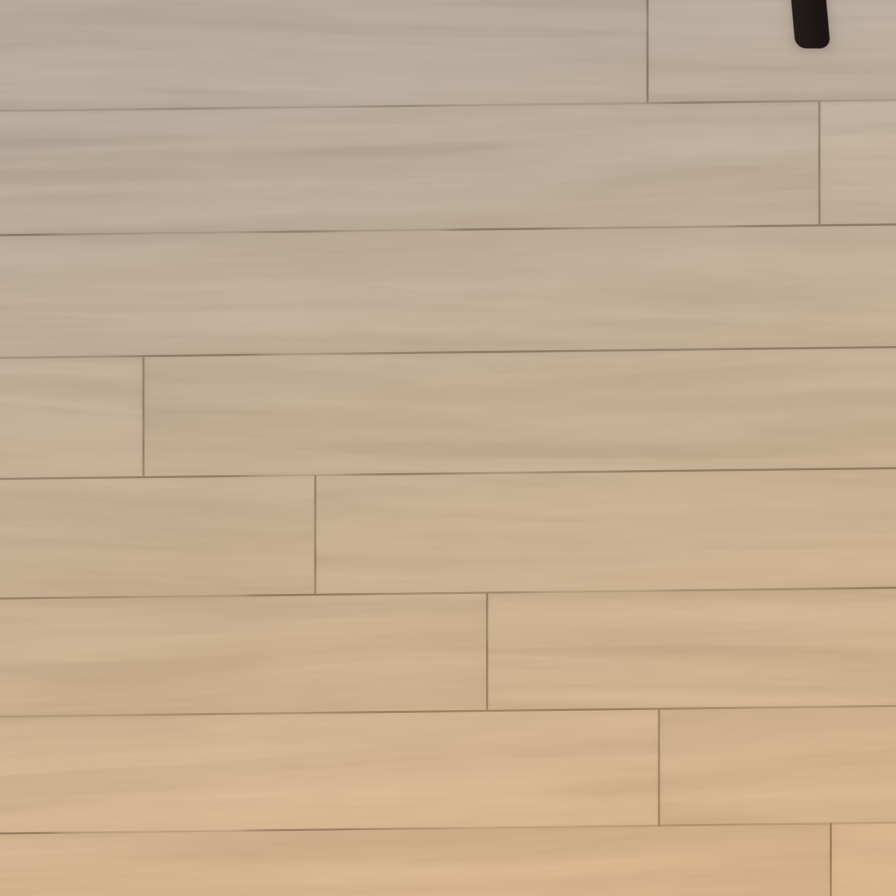
Reproduce this texture procedurally as a Shadertoy shader.

```glsl
// Pale oak plank floor with staggered joints, soft grain and the tip of a dark furniture leg.
#define ROW_HEIGHT 0.1344
#define FIRST_SEAM 0.1178
#define ROW_BOW 0.0062
#define PLANK_LENGTH 1.138
#define JOINT_START 0.7227
#define JOINT_STEP 0.1918
#define SEAM_SLOPE 0.012
#define SEAM_WIDTH 0.0018
#define GRAIN_STRENGTH 0.12

const vec3 COOL_OAK = vec3(0.712, 0.664, 0.612);
const vec3 WARM_OAK = vec3(0.836, 0.706, 0.552);
const vec3 SEAM_TINT = vec3(0.70, 0.67, 0.62);
const vec3 LEG_COLOR = vec3(0.13, 0.10, 0.09);

float hash(vec2 p) {
    return fract(sin(dot(p, vec2(127.1, 311.7))) * 43758.5453);
}

float noise(vec2 p) {
    vec2 i = floor(p), f = fract(p);
    f = f * f * (3.0 - 2.0 * f);
    return mix(mix(hash(i), hash(i + vec2(1, 0)), f.x),
               mix(hash(i + vec2(0, 1)), hash(i + vec2(1, 1)), f.x), f.y);
}

float fbm(vec2 p) {
    float sum = 0.0, amp = 0.5;
    for (int i = 0; i < 4; i++) {
        sum += amp * noise(p);
        p = p * 2.03 + 17.3;
        amp *= 0.5;
    }
    return sum;
}

// Long wavy streaks with finer fibres, centred on zero
float woodGrain(vec2 p, float seed) {
    p.y += (hash(vec2(seed, 4.0)) - 0.5) * 0.07 * p.x;
    p.y += 0.022 * (noise(p * vec2(2.5, 9.0) + seed) - 0.5);
    float streaks = fbm(p * vec2(2.2, 48.0) + seed * 7.0) - 0.47;
    float veins = smoothstep(0.58, 0.85, noise(p * vec2(3.0, 62.0) + seed * 3.0));
    float fibres = noise(p * vec2(26.0, 250.0) + seed) - 0.5;
    float mottling = fbm(p * vec2(7.0, 16.0) + seed * 5.0) - 0.47;
    return 0.85 * streaks - 0.22 * veins + 0.13 * fibres + 0.2 * mottling + 0.04;
}

// Coverage of a thin line at a given distance from its centre
float lineMask(float dist, float width, float pixel) {
    return 1.0 - smoothstep(0.5 * width - 0.5 * pixel, 0.5 * width + pixel, dist);
}

float roundedBox(vec2 p, vec2 halfSize, float radius) {
    vec2 q = abs(p) - halfSize + radius;
    return length(max(q, 0.0)) + min(max(q.x, q.y), 0.0) - radius;
}

void mainImage(out vec4 fragColor, in vec2 fragCoord) {
    vec2 uv = fragCoord / iResolution.xy;
    float pixel = 1.0 / iResolution.y;

    // Rows, counted from the top, slightly tilted and bowed
    float across = uv.y - SEAM_SLOPE * (uv.x - 0.5);
    float t = (1.0 - across - FIRST_SEAM) / ROW_HEIGHT;
    t -= ROW_BOW * t * (6.0 - t);
    float row = floor(t) + 1.0;
    float seamDist = (0.5 - abs(fract(t) - 0.5)) * ROW_HEIGHT;

    // End joints, shifted by a fixed step in each row
    float s = (uv.x - JOINT_START - JOINT_STEP * row) / PLANK_LENGTH;
    float jointDist = abs(s - floor(s + 0.5)) * PLANK_LENGTH;
    float seed = 20.0 * hash(vec2(row + 3.0, floor(s) + 11.0));

    // Warm light toward the lower right, then plank tone and grain
    float warmth = clamp(1.0 - uv.y + 0.16 * (uv.x - 0.5), 0.0, 1.0);
    vec3 color = mix(COOL_OAK, WARM_OAK, warmth);
    color *= 1.0 + 0.02 * (hash(vec2(seed, 9.0)) - 0.5);
    color *= 1.0 + GRAIN_STRENGTH * woodGrain(vec2(uv.x, across), seed) * vec3(0.9, 1.0, 1.15);

    // Worn seams and crisper joints
    float wear = smoothstep(0.2, 0.75, noise(vec2(uv.x * 9.0, floor(t + 0.5) * 5.3)));
    float seam = lineMask(seamDist, SEAM_WIDTH, pixel) * mix(0.25, 0.85, wear);
    float joint = lineMask(jointDist, SEAM_WIDTH, pixel) * mix(0.6, 0.9, noise(uv * 40.0));
    float softEdge = 0.025 * exp(-min(seamDist, jointDist) / 0.004);
    color *= mix(vec3(1.0), SEAM_TINT, max(seam, joint)) * (1.0 - softEdge);

    // Leaning leg with a rounded foot, entering from the top edge
    vec2 legPos = uv - vec2(0.903, 0.995);
    legPos.x += 0.09 * legPos.y;
    float leg = roundedBox(legPos, vec2(0.0195, 0.049), 0.012);
    color *= 1.0 - 0.12 * exp(-max(leg, 0.0) / 0.006);
    vec3 legShade = LEG_COLOR * (1.1 - 0.3 * smoothstep(-0.02, 0.02, legPos.x));
    color = mix(color, legShade, 1.0 - smoothstep(-pixel, pixel, leg));

    fragColor = vec4(color, 1.0);
}
```
